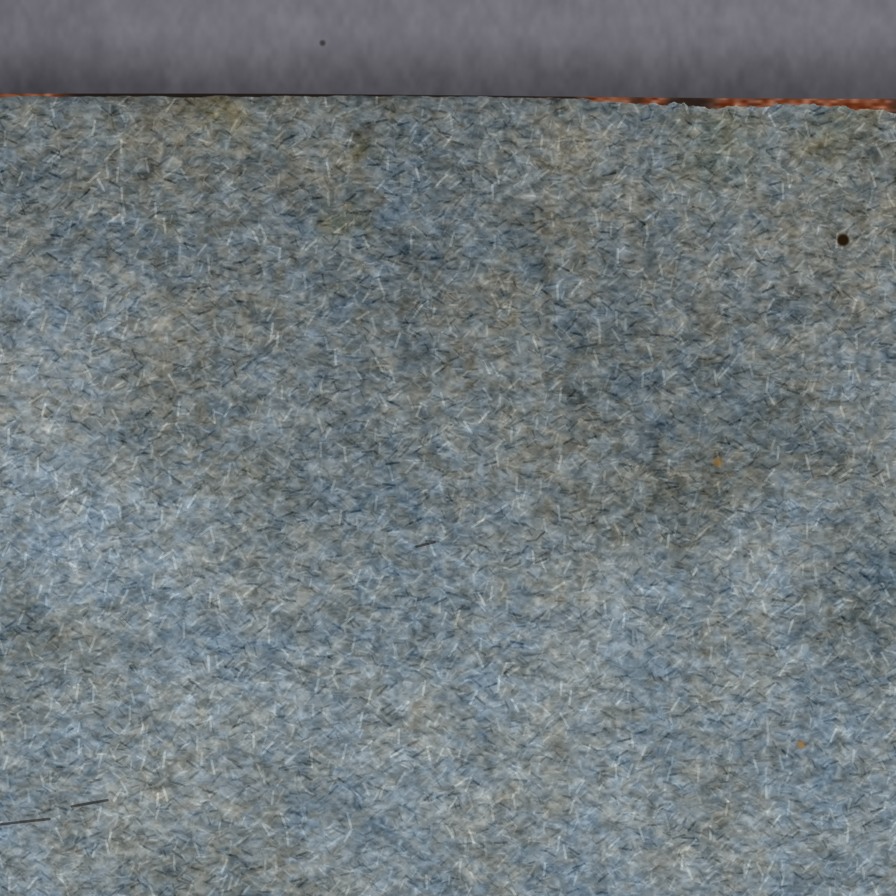
Give the GLSL for this texture, as a Shadertoy shader.

```glsl
const vec3 PAPER_TOP = vec3(0.425, 0.447, 0.443);
const vec3 PAPER_LOW = vec3(0.485, 0.530, 0.550);
const vec3 STRIP_LIGHT = vec3(0.455, 0.452, 0.485);
const vec3 STRIP_DARK = vec3(0.305, 0.302, 0.325);
const vec3 RUST = vec3(0.50, 0.29, 0.20);
const vec3 SHADOW = vec3(0.13, 0.11, 0.10);
const vec3 STAIN_TINT = vec3(-0.01, -0.035, -0.10);
const float GRAIN = 1.0;
const float FIBRE_LIGHT = 0.13;
const float FIBRE_DARK = 0.13;

// Soft tone patches: centre x, centre y, radius, brightness change
const vec4 PATCHES[12] = vec4[12](
    vec4(0.77, 0.44, 0.060, -0.085), vec4(0.86, 0.53, 0.060, -0.080),
    vec4(0.16, 0.52, 0.055, -0.060), vec4(0.28, 0.45, 0.055, -0.050),
    vec4(0.96, 0.33, 0.070, -0.080), vec4(0.66, 0.62, 0.110, -0.045),
    vec4(0.03, 0.29, 0.070, -0.060), vec4(0.45, 0.29, 0.070, -0.040),
    vec4(0.07, 0.58, 0.120, 0.055), vec4(0.07, 0.40, 0.060, 0.035),
    vec4(0.85, 0.40, 0.050, 0.045), vec4(0.24, 0.02, 0.080, -0.040));

// Yellowed stains: centre x, centre y, radius, strength
const vec4 STAINS[6] = vec4[6](
    vec4(0.385, 0.750, 0.022, 0.90), vec4(0.405, 0.830, 0.013, 0.80),
    vec4(0.255, 0.870, 0.030, 0.70), vec4(0.800, 0.840, 0.045, 0.75),
    vec4(0.930, 0.845, 0.035, 0.60), vec4(0.190, 0.740, 0.012, 0.60));

float hash(vec2 p) {
    return fract(sin(dot(p, vec2(127.1, 311.7))) * 43758.5453);
}

float noise(vec2 p) {
    vec2 i = floor(p), f = fract(p);
    f = f * f * (3.0 - 2.0 * f);
    return mix(mix(hash(i), hash(i + vec2(1, 0)), f.x),
               mix(hash(i + vec2(0, 1)), hash(i + vec2(1, 1)), f.x), f.y) - 0.5;
}

float cloud(vec2 p) {
    float sum = 0.0, amp = 1.0;
    for (int i = 0; i < 4; i++) {
        sum += amp * noise(p);
        p = p * 2.03 + 17.3;
        amp *= 0.6;
    }
    return sum;
}

float segment(vec2 p, vec2 a, vec2 b) {
    vec2 d = b - a;
    return length(p - a - d * clamp(dot(p - a, d) / dot(d, d), 0.0, 1.0));
}

float spot(vec2 p, vec2 centre, float radius, float blur) {
    return 1.0 - smoothstep(radius - blur, radius + blur, length(p - centre));
}

// One randomly turned fibre per cell, around a preferred angle
float fibres(vec2 p, float cells, float angle, float spread, float seed) {
    vec2 q = p * cells, base = floor(q);
    float blur = cells / iResolution.y, cover = 0.0;
    for (int y = -1; y <= 1; y++)
    for (int x = -1; x <= 1; x++) {
        vec2 id = base + vec2(x, y);
        float r = hash(id + seed);
        vec2 centre = id + vec2(hash(id + seed + 3.1), hash(id + seed + 7.7));
        float turn = angle + spread * (hash(id + seed + 11.9) - 0.5);
        vec2 arm = vec2(cos(turn), sin(turn)) * mix(0.15, 0.48, r);
        float line = 1.0 - smoothstep(0.03, 0.07 + blur, segment(q, centre - arm, centre + arm));
        cover = max(cover, line * r * r);
    }
    return cover;
}

vec3 paper(vec2 p) {
    vec3 col = mix(PAPER_LOW, PAPER_TOP, smoothstep(0.25, 0.78, p.y + 0.10 * (p.x - 0.5)));
    vec2 warp = 0.025 * vec2(cloud(p * 14.0), cloud(p * 14.0 + 40.0));
    for (int i = 0; i < PATCHES.length(); i++) {
        vec2 d = (p + warp - PATCHES[i].xy) / PATCHES[i].z;
        col += PATCHES[i].w * vec3(1.0, 1.0, 1.05) * exp(-dot(d, d));
    }
    for (int i = 0; i < STAINS.length(); i++) {
        vec2 d = (p + warp - STAINS[i].xy) / STAINS[i].z;
        col += STAINS[i].w * STAIN_TINT * exp(-dot(d, d));
    }
    // Felted grain, slightly longer across than up
    vec2 g = p + 0.004 * vec2(noise(p * 90.0), noise(p * 90.0 + 31.0));
    float grain = 0.06 * cloud(p * 9.0) + 0.085 * noise(g * vec2(48, 65))
        + 0.13 * noise(g * vec2(95, 140) + 5.0) + 0.16 * noise(g * vec2(190, 270) + 9.0)
        + 0.07 * noise(g * vec2(400, 480));
    col += GRAIN * grain;
    col += vec3(0.035, 0.004, -0.035) * (cloud(p * 11.0 + 70.0) + 1.3 * noise(g * vec2(80, 100) + 50.0));
    col += FIBRE_LIGHT * vec3(1.0, 1.0, 0.95) * fibres(p, 62.0, 1.35, 1.6, 2.0);
    col += 0.7 * FIBRE_LIGHT * fibres(p, 105.0, 0.3, 2.4, 19.0);
    col -= FIBRE_DARK * vec3(1.0, 0.95, 0.87) * fibres(p, 72.0, 0.1, 1.6, 37.0);
    col -= 0.7 * FIBRE_DARK * fibres(p, 115.0, -0.2, 2.2, 53.0);
    // Long stray threads and small specks
    float px = 1.0 / iResolution.y;
    float thread = min(segment(p, vec2(0.465, 0.390), vec2(0.485, 0.395)),
        min(segment(p, vec2(0.0, 0.080), vec2(0.055, 0.086)),
            segment(p, vec2(0.08, 0.100), vec2(0.12, 0.107))));
    col = mix(col, SHADOW, 0.6 * (1.0 - smoothstep(0.0005, 0.0012 + px, thread)));
    col = mix(col, vec3(0.14, 0.10, 0.05), spot(p, vec2(0.941, 0.732), 0.0065, 0.002));
    col = mix(col, vec3(0.52, 0.40, 0.22), 0.8 * spot(p, vec2(0.801, 0.484), 0.005, 0.003));
    col = mix(col, vec3(0.62, 0.46, 0.28), 0.8 * spot(p, vec2(0.894, 0.169), 0.004, 0.002));
    return col;
}

vec3 strip(vec2 p) {
    vec3 col = mix(STRIP_DARK, STRIP_LIGHT, smoothstep(0.885, 0.975, p.y));
    col -= 0.035 * smoothstep(0.25, 0.0, p.x);
    col += 0.035 * cloud(p * vec2(45, 30)) + 0.03 * noise(p * vec2(150, 85));
    return mix(col, SHADOW, 0.6 * spot(p, vec2(0.360, 0.952), 0.003, 0.002));
}

void mainImage(out vec4 fragColor, in vec2 fragCoord) {
    vec2 p = fragCoord / iResolution.xy;
    float px = 1.0 / iResolution.y;
    // Torn rim between the strip above and the sheet below
    float torn = smoothstep(0.55, 0.85, p.x);
    float stripEdge = 0.8955 - 0.006 * smoothstep(0.2, 1.0, p.x);
    float paperEdge = 0.8925 - 0.013 * torn + (0.002 + 0.007 * torn) * cloud(vec2(p.x * 45.0, 3.0));
    vec3 sheet = paper(p);
    sheet *= 1.0 - 0.22 * exp(-max(paperEdge - p.y, 0.0) / 0.012) * (1.0 - torn);
    sheet += 0.10 * torn * exp(-abs(paperEdge - p.y) / 0.004);
    float rusty = max(smoothstep(0.09, 0.05, p.x), smoothstep(0.58, 0.66, p.x));
    rusty *= smoothstep(-0.45, 0.1, noise(vec2(p.x * 38.0, 8.0)));
    vec3 rim = mix(SHADOW, RUST + 0.3 * noise(p * vec2(130, 300)), rusty);
    rim = mix(rim, SHADOW, 0.8 * spot(p, vec2(0.765, 0.885), 0.022, 0.008));
    vec3 col = mix(sheet, rim, smoothstep(-px, px, p.y - paperEdge));
    col = mix(col, strip(p), smoothstep(-px, px, p.y - stripEdge));
    fragColor = vec4(clamp(col, 0.0, 1.0), 1.0);
}
```
